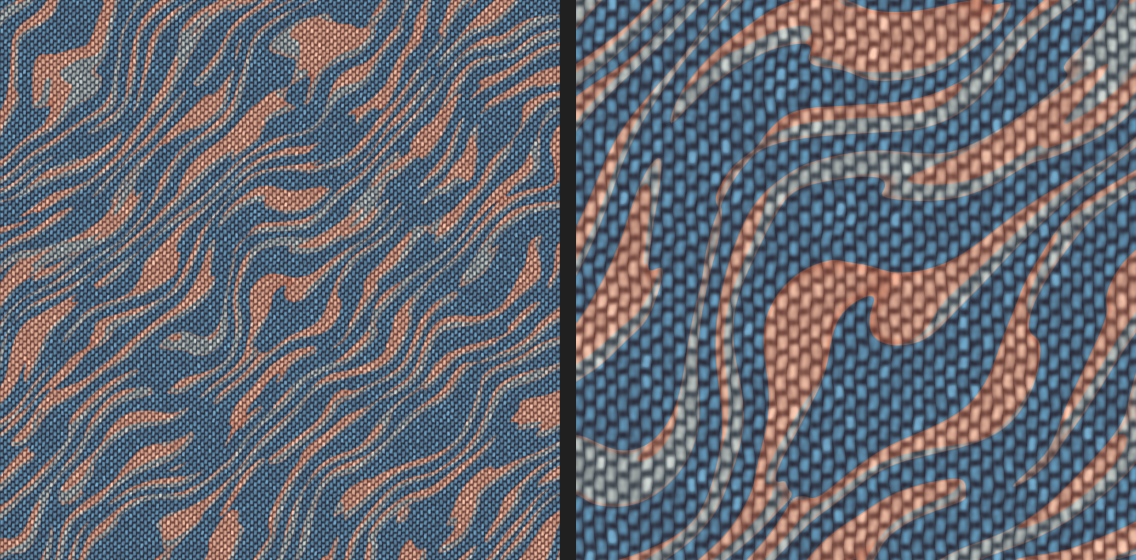
Left: the whole. Right: its middle third, enlarged.
Write a Shadertoy shader that draws this pattern.

```glsl
// Draws slanted, wavy animal stripes in blue, grey and salmon on a coarse woven cloth.

const float PI = 3.14159265;

float hash(vec2 p) {
    return fract(sin(dot(p, vec2(127.1, 311.7))) * 43758.545);
}

// Dot product of a random unit gradient with the offset from its lattice corner
float cornerSlope(vec2 cell, vec2 corner, vec2 local) {
    float angle = 2.0 * PI * hash(cell + corner);
    return dot(vec2(cos(angle), sin(angle)), local - corner);
}

// Gradient noise, roughly -0.7 to 0.7
float noise(vec2 p) {
    vec2 cell = floor(p), f = fract(p);
    vec2 w = f * f * f * (f * (f * 6.0 - 15.0) + 10.0);
    float low = mix(cornerSlope(cell, vec2(0, 0), f), cornerSlope(cell, vec2(1, 0), f), w.x);
    float high = mix(cornerSlope(cell, vec2(0, 1), f), cornerSlope(cell, vec2(1, 1), f), w.x);
    return mix(low, high, w.y);
}

// Turns the canvas so x runs along the stripes, then bends it
vec2 flowCoords(vec2 uv, float slant) {
    vec2 along = vec2(cos(slant), sin(slant));
    vec2 flow = vec2(dot(uv, along), dot(uv, vec2(-along.y, along.x)));
    flow.y += 0.090 * noise(uv * 3.3 + 7.0) + 0.032 * noise(uv * 8.0 + 31.0);
    flow.x += 0.05 * noise(uv * 4.0 + 53.0);
    return flow;
}

// Bands that fork and taper: positive inside the light stripes
float stripeField(vec2 flow, float threshold) {
    float bend = 1.5 * noise(flow * vec2(5.0, 12.0) + 11.0);
    float band = sin(2.0 * PI * (flow.y * 25.0 + bend));
    float streak = noise(flow * vec2(8.0, 38.0) + 83.0);
    float sliver = noise(flow * vec2(13.0, 70.0) + 29.0);
    return 0.5 * band + 1.0 * streak + 0.5 * sliver - threshold;
}

// Antialiased step at zero
float cover(float field) {
    float w = fwidth(field) * 0.7 + 1e-4;
    return smoothstep(-w, w, field);
}

// Plain weave: x is the height of the raised thread, y its random tone
vec2 weave(vec2 uv, vec2 threads) {
    vec2 q = uv * threads;
    q.x += 0.30 * noise(uv * vec2(30.0, 60.0));
    q.y += 0.5 * mod(floor(q.x), 2.0) + 0.20 * noise(uv * 45.0 + 19.0);
    vec2 f = fract(q);
    f.x = clamp(f.x + 0.15 * (0.5 - f.y), 0.0, 1.0);
    vec2 arc = sin(PI * f);
    float height = pow(arc.x, 0.70) * smoothstep(0.05, 0.98, arc.y);
    return vec2(height, hash(floor(q)) - 0.5);
}

void mainImage(out vec4 fragColor, in vec2 fragCoord) {
    vec2 uv = fragCoord / iResolution.y;
    vec2 flow = flowCoords(uv, 0.77);

    // Light stripes, and a displaced copy that leaves a grey flank
    float field = stripeField(flow, 0.13);
    float flank = 0.006 + 0.005 * noise(uv * 7.0 + 67.0);
    float inner = stripeField(flow - vec2(0.0, flank), 0.20)
                + 1.0 * noise(flow * vec2(5.0, 16.0) + 41.0);
    float light = cover(field);
    float rim = 1.0 - smoothstep(0.03, 0.15, field);
    float salmonShare = max(cover(inner), 0.5 * rim);

    // Cloth relief with a little fibre grain
    vec2 thread = weave(uv, vec2(148.0, 82.0));
    float fibre = noise(uv * vec2(330.0, 190.0));
    float height = thread.x * (1.0 + 0.35 * thread.y) + 0.24 * fibre;
    height = clamp(height, -0.1, 1.2);

    // Dyed yarns, from shaded gap to lit crown
    vec3 blue = mix(vec3(0.19, 0.21, 0.27), vec3(0.37, 0.56, 0.68), height);
    vec3 grey = mix(vec3(0.28, 0.31, 0.34), vec3(0.69, 0.72, 0.71), height);
    vec3 salmon = mix(vec3(0.47, 0.30, 0.26), vec3(0.87, 0.68, 0.59), height);
    vec3 rust = mix(vec3(0.46, 0.26, 0.22), vec3(0.83, 0.54, 0.43), height);

    vec3 ground = mix(grey, mix(salmon, rust, 0.7 * rim), salmonShare);
    vec3 color = mix(blue, ground, light);

    // Pale glints on a few crowns
    float glint = smoothstep(0.36, 0.50, thread.y) * smoothstep(0.6, 1.0, height);
    color += 0.06 * glint;
    fragColor = vec4(color, 1.0);
}
```
